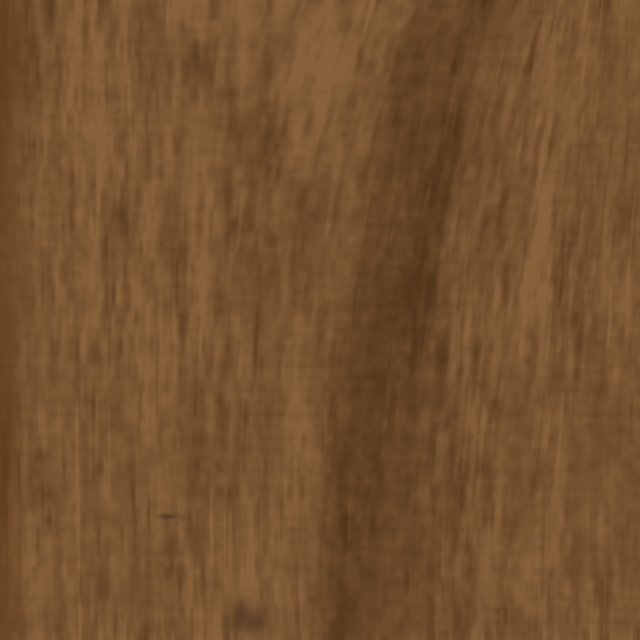
A three.js fragment shader for this texture:

```glsl
// Brown walnut board: upright grain that leans to the right near the top,
// with a deep dark heartwood band, a reddish left edge and two small knots.
// Stretched value noise in bent grain coordinates sets one tone for a colour ramp.

#define DARK_WOOD vec3(0.358, 0.239, 0.128)
#define LIGHT_WOOD vec3(0.490, 0.348, 0.207)
#define RED_EDGE vec3(0.375, 0.228, 0.110)
#define KNOT_BROWN vec3(0.27, 0.18, 0.11)
#define BASE_TONE 0.85
#define BAND_DEPTH 0.84
#define BROAD_GRAIN 0.50
#define MID_GRAIN 0.46
#define FINE_GRAIN 0.62
#define MOTTLE 0.38
#define BEND 0.13

varying vec2 vUv;

float hash(vec2 p) {
  return fract(sin(dot(p, vec2(127.1, 311.7))) * 43758.5453);
}

// Smooth value noise, centred on zero
float noise(vec2 p) {
  vec2 cell = floor(p);
  vec2 f = fract(p);
  f = f * f * (3.0 - 2.0 * f);
  float low = mix(hash(cell), hash(cell + vec2(1.0, 0.0)), f.x);
  float high = mix(hash(cell + vec2(0.0, 1.0)), hash(cell + vec2(1.0, 1.0)), f.x);
  return mix(low, high, f.y) - 0.5;
}

// Sum of octaves, each finer and fainter
float fbm(vec2 p) {
  float sum = 0.0;
  float weight = 0.6;
  for (int i = 0; i < 4; i++) {
    sum += weight * noise(p);
    p = p * 2.03 + vec2(17.3, 9.1);
    weight *= 0.5;
  }
  return sum;
}

// Bend the fibres: straight at the sides, leaning right in the middle
vec2 grainCoords(vec2 p) {
  float lean = smoothstep(0.25, 0.62, p.x) * (1.0 - 0.6 * smoothstep(0.8, 1.05, p.x));
  float wave = 0.012 * noise(p * vec2(3.0, 2.5)) + 0.004 * noise(p * vec2(14.0, 9.0));
  return vec2(p.x - BEND * lean * p.y * p.y + wave, p.y);
}

// Dark band, steeper on its left flank than on its right
float heartBand(vec2 p) {
  float centre = 0.55 + 0.14 * p.y * p.y + 0.03 * noise(vec2(p.y * 3.0, 4.0));
  float offset = p.x - centre;
  float width = mix(0.065, 0.115, smoothstep(-0.03, 0.05, offset));
  return exp(-offset * offset / (width * width));
}

// Soft elliptical spot
float spot(vec2 p, vec2 centre, vec2 radius) {
  vec2 d = (p - centre) / radius;
  return exp(-dot(d, d));
}

void main() {
  vec2 p = vUv;
  vec2 g = grainCoords(p);
  float band = heartBand(p);

  // Streaks from broad to fine, the fine ones fading in and out by patch
  float patchiness = (0.85 + 1.0 * noise(p * vec2(7.0, 3.5) + 31.0)) * (1.0 - 0.3 * band);
  float tone = BASE_TONE - BAND_DEPTH * band;
  tone += BROAD_GRAIN * fbm(g * vec2(8.0, 1.3) + 5.0);
  tone += MID_GRAIN * noise(g * vec2(36.0, 3.2) + 11.0);
  tone += FINE_GRAIN * patchiness * noise(g * vec2(92.0, 9.0) + 23.0);
  tone += 0.75 * FINE_GRAIN * patchiness * noise(g * vec2(165.0, 26.0) + 41.0);

  // Cloudy mottling, short flecks and faint ripples across the fibres
  tone += MOTTLE * fbm(p * vec2(15.0, 9.0) + 53.0);
  tone += MOTTLE * noise(g * vec2(85.0, 48.0) + 67.0);
  tone += 0.5 * MOTTLE * noise(p * vec2(130.0, 110.0) + 59.0);
  tone += 0.5 * MOTTLE * noise(p * vec2(26.0, 105.0) + 71.0);

  // Sparse pale fibres and dark pores
  float fibre = noise(g * vec2(100.0, 6.0) + 83.0);
  tone += 0.34 * smoothstep(0.24, 0.46, fibre) * (1.0 - 0.6 * band);
  tone -= 0.30 * smoothstep(0.26, 0.46, noise(g * vec2(82.0, 11.0) + 97.0));

  vec3 colour = mix(DARK_WOOD, LIGHT_WOOD, clamp(tone, -0.25, 1.35));

  // Redder, darker wood along the left edge
  float edge = 1.0 - smoothstep(0.0, 0.06, p.x + 0.02 * noise(vec2(p.y * 4.0, 8.0)));
  colour = mix(colour, RED_EDGE, 0.65 * edge);

  // Blurred knot at the foot and a short dark fleck
  vec2 rough = p + 0.015 * vec2(noise(p * 40.0), noise(p * 40.0 + 13.0));
  float knot = 0.6 * spot(rough, vec2(0.388, 0.035), vec2(0.032, 0.026));
  float fleck = 0.6 * spot(p, vec2(0.262, 0.193), vec2(0.016, 0.004));
  colour = mix(colour, KNOT_BROWN, max(knot, fleck));

  gl_FragColor = vec4(colour, 1.0);
}
```
